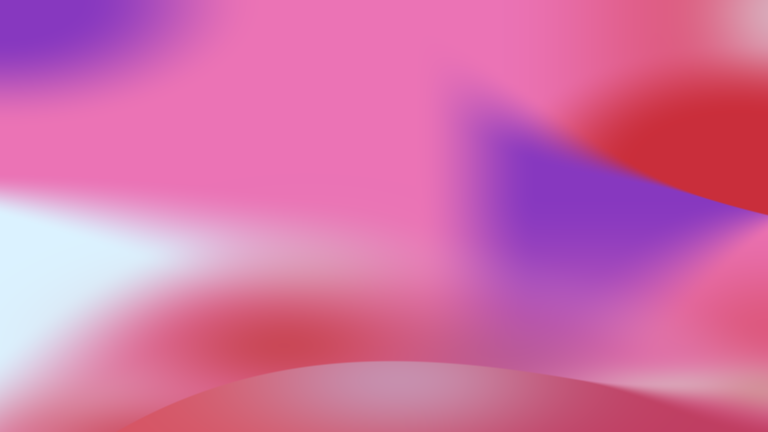
Give the GLSL for this background, as a WebGL 1 fragment shader.

```glsl
precision highp float;
uniform vec2 u_resolution;

const vec3 PINK    = vec3(0.92, 0.45, 0.71);
const vec3 VIOLET  = vec3(0.53, 0.22, 0.75);
const vec3 RED     = vec3(0.79, 0.18, 0.23);
const vec3 ROSE    = vec3(0.86, 0.33, 0.46);
const vec3 BRICK   = vec3(0.79, 0.28, 0.34);
const vec3 CRIMSON = vec3(0.75, 0.24, 0.38);
const vec3 MAUVE   = vec3(0.74, 0.37, 0.57);
const vec3 LILAC   = vec3(0.78, 0.56, 0.68);
const vec3 PALE    = vec3(0.85, 0.67, 0.73);
const vec3 TAN     = vec3(0.80, 0.52, 0.50);
const vec3 ICE     = vec3(0.86, 0.95, 1.00);

const float CRISP = 0.003;      // half width of the sharp edges
const float RIDGE_BLUR = 0.10;  // half width at the ridge's soft end
const float HILL_BLUR = 0.06;   // half width at the hill's soft end
const float HILL_TOP = 0.164;
const float HILL_CENTER = 0.51;

// Gaussian spot with separate radii
float glow(vec2 p, vec2 center, vec2 radius) {
    vec2 q = (p - center) / radius;
    return exp(-dot(q, q));
}

// Flat-topped ellipse with a feathered rim
float softEllipse(vec2 p, vec2 center, vec2 radius, float inner, float outer) {
    return 1.0 - smoothstep(inner, outer, length((p - center) / radius));
}

// Edge of half width w around d = 0
float edge(float d, float w) {
    return smoothstep(-w, w, d);
}

// Sky above the ridge: rose haze, red mass and a pale corner
vec3 upperColor(vec2 p, vec3 base) {
    vec3 c = mix(base, ROSE, 0.9 * smoothstep(0.64, 0.92, p.x));
    c = mix(c, PALE, glow(p, vec2(1.02, 0.97), vec2(0.09, 0.15)));
    return mix(c, RED, softEllipse(p, vec2(0.964, 0.606), vec2(0.228, 0.213), 0.6, 1.4));
}

// Violet fold below the ridge, bounded on the right by a curved pink slope
vec3 lowerColor(vec2 p, vec3 base) {
    float t = 1.0 - p.x;
    vec3 c = mix(base, ROSE, 0.85 * glow(p, vec2(1.0, 0.24), vec2(0.13, 0.15)));
    c = mix(c, MAUVE, 0.9 * glow(p, vec2(0.64, 0.16), vec2(0.18, 0.14)));
    float slope = 0.5 - 0.5 * t - 4.6 * t * t;
    float fold = smoothstep(0.54, 0.70, p.x) * smoothstep(0.05, 0.55, p.y);
    fold *= edge(p.y - slope, 0.04 + 0.8 * t);
    c = mix(c, VIOLET, fold);
    c = mix(c, PALE, 0.85 * glow(p, vec2(0.88, 0.105), vec2(0.12, 0.045)));
    return mix(c, TAN, 0.7 * glow(p, vec2(1.0, 0.09), vec2(0.07, 0.06)));
}

// Ice-coloured wedge entering from the left
float wedge(vec2 p) {
    float top = 0.55 - 0.25 * p.x - 0.35 * p.x * p.x;
    float bottom = 0.06 + 1.5 * p.x * (1.0 - p.x);
    return edge(top - p.y, 0.05 + 0.25 * p.x) * edge(p.y - bottom, 0.13);
}

vec3 hillColor(vec2 p) {
    vec3 c = mix(BRICK + 0.05, CRIMSON, smoothstep(0.3, 0.75, p.x));
    return mix(c, LILAC, glow(p, vec2(0.52, 0.12), vec2(0.20, 0.14)));
}

void main() {
    vec2 p = gl_FragCoord.xy / u_resolution;

    // Pink ground with the violet corner
    vec3 ground = mix(PINK, VIOLET,
        softEllipse(p, vec2(0.0, 1.0), vec2(0.228, 0.197), 0.45, 1.5));

    // Ridge, sharp at the right and dissolving to the left
    float t = 1.0 - p.x;
    float ridge = 0.502 + 0.42 * t + 0.77 * t * t;
    float ridgeBlur = mix(CRISP, RIDGE_BLUR, smoothstep(0.08, 0.40, t));
    vec3 color = mix(lowerColor(p, ground), upperColor(p, ground),
        edge(p.y - ridge, ridgeBlur));

    // Wedge and the warm glows beneath it
    color = mix(color, PALE, 0.6 * glow(p, vec2(0.40, 0.36), vec2(0.13, 0.11)));
    color = mix(color, PALE, 0.7 * glow(p, vec2(0.08, 0.06), vec2(0.18, 0.16)));
    color = mix(color, ICE, wedge(p));
    color = mix(color, BRICK, glow(p, vec2(0.37, 0.20), vec2(0.18, 0.13)));
    color = mix(color, BRICK, 0.85 * glow(p, vec2(0.20, -0.02), vec2(0.18, 0.09)));

    // Foreground hill, steeper on its left side
    float d = p.x - HILL_CENTER;
    float hill = HILL_TOP - d * d * (0.95 - 0.9 * d);
    float hillBlur = mix(CRISP, HILL_BLUR, smoothstep(0.75, 1.0, p.x));
    color = mix(color, hillColor(p), edge(hill - p.y, hillBlur));

    gl_FragColor = vec4(color, 1.0);
}
```
